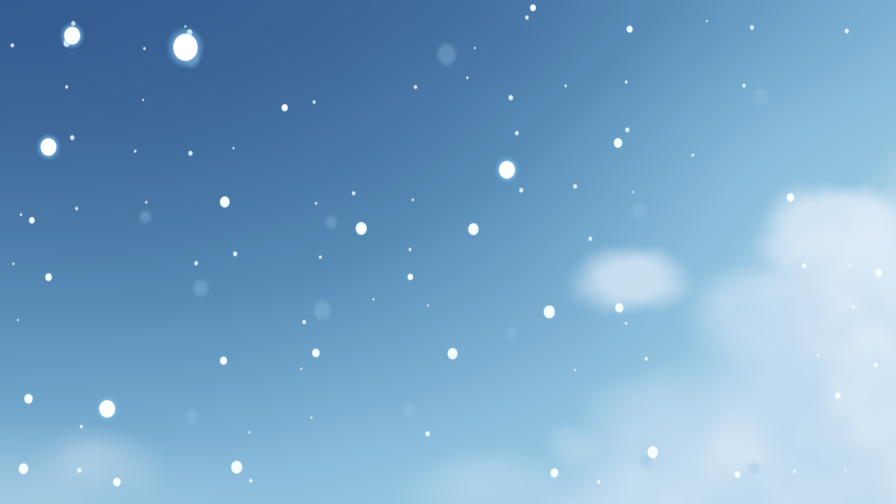
Give the GLSL for this background, as a WebGL 1 fragment shader.

```glsl
precision highp float;

uniform vec2 u_resolution;

const vec3 NAVY = vec3(0.205, 0.355, 0.56);
const vec3 AZURE = vec3(0.38, 0.60, 0.76);
const vec3 PALE_BLUE = vec3(0.58, 0.77, 0.88);
const vec3 CLOUD_SHADE = vec3(0.73, 0.84, 0.93);
const vec3 CLOUD_LIGHT = vec3(0.87, 0.925, 0.975);
const vec3 SNOW = vec3(0.96, 1.0, 1.0);
const vec3 HALO = vec3(0.48, 0.75, 0.93);

float hash(vec2 p, float seed) {
  vec3 q = fract(vec3(p.xyx) * 0.1031 + seed * 0.137);
  q += dot(q, q.yzx + 33.33);
  return fract((q.x + q.y) * q.z);
}

float noise(vec2 p, float seed) {
  vec2 i = floor(p);
  vec2 f = fract(p);
  f = f * f * (3.0 - 2.0 * f);
  float low = mix(hash(i, seed), hash(i + vec2(1.0, 0.0), seed), f.x);
  float high = mix(hash(i + vec2(0.0, 1.0), seed), hash(i + 1.0, seed), f.x);
  return mix(low, high, f.y);
}

float fbm(vec2 p, float seed) {
  float sum = 0.0;
  float weight = 0.5;
  for (int i = 0; i < 4; i++) {
    sum += weight * noise(p, seed);
    p = p * 2.03 + 7.1;
    weight *= 0.5;
  }
  return sum;
}

vec3 sky(vec2 uv) {
  float light = 0.65 * uv.x * uv.x + 0.8 * pow(1.0 - uv.y, 1.4) - 0.03;
  vec2 glow = (uv - vec2(0.88, 0.65)) / vec2(0.25, 0.3);
  light += 0.17 * exp(-dot(glow, glow));
  vec3 color = mix(NAVY, AZURE, smoothstep(-0.12, 0.58, light));
  return mix(color, PALE_BLUE, smoothstep(0.35, 0.95, light));
}

// Soft ellipse, 1 inside and 0 outside
float puff(vec2 p, vec2 center, vec2 radii, float softness) {
  float d = length((p - center) / radii);
  return 1.0 - smoothstep(1.0 - softness, 1.0 + softness, d);
}

float cover(float a, float b) {
  return 1.0 - (1.0 - a) * (1.0 - b);
}

float cloudBank(vec2 p) {
  float below = dot(p - vec2(1.39, 0.34), vec2(0.683, -0.73));
  float bank = 0.85 * smoothstep(-0.03, 0.17, below);
  bank = cover(bank, 0.9 * puff(p, vec2(1.67, 0.545), vec2(0.13, 0.085), 0.3));
  bank = cover(bank, 0.8 * puff(p, vec2(1.74, 0.43), vec2(0.21, 0.14), 0.5));
  bank = cover(bank, 0.65 * puff(p, vec2(1.53, 0.375), vec2(0.14, 0.085), 0.5));
  return cover(bank, 0.4 * puff(p, vec2(1.27, 0.17), vec2(0.09, 0.075), 0.6));
}

float wisps(vec2 p) {
  float mist = 0.75 * puff(p, vec2(1.243, 0.44), vec2(0.094, 0.045), 0.5);
  mist = cover(mist, 0.4 * puff(p, vec2(1.14, 0.11), vec2(0.04, 0.035), 0.8));
  mist = cover(mist, 0.35 * puff(p, vec2(0.98, 0.03), vec2(0.13, 0.05), 0.8));
  mist = cover(mist, 0.35 * puff(p, vec2(0.2, 0.08), vec2(0.085, 0.05), 0.8));
  return cover(mist, 0.3 * puff(p, vec2(0.05, 0.0), vec2(0.3, 0.1), 0.9));
}

// One jittered flake per occupied grid cell
float snowLayer(vec2 p, float cell, vec2 sizes, float share, float blur, float seed) {
  vec2 id = floor(p / cell);
  vec2 jitter = vec2(hash(id, seed), hash(id, seed + 3.0));
  vec2 center = (id + 0.2 + 0.6 * jitter) * cell;
  float pick = hash(id, seed + 5.0);
  float radius = mix(sizes.x, sizes.y, pow(hash(id, seed + 8.0), 2.0));
  float d = length((p - center) * vec2(1.08, 0.94)) - radius;
  return step(pick, share) * (1.0 - smoothstep(-blur, blur, d));
}

// Bright flakes spaced along an uneven ring
vec3 addGlowingFlakes(vec3 color, vec2 p, float pixel) {
  for (int i = 0; i < 5; i++) {
    float t = float(i) - 2.0;
    vec4 powers = vec4(t, t * t, t * t * t, t * t * t * t);
    float angle = 2.321 + dot(powers, vec4(0.335, 0.0375, 0.171, -0.02));
    float reach = 0.45 + dot(powers, vec4(0.0424, -0.1476, -0.0159, 0.0411));
    vec2 center = vec2(0.45, 0.6) + reach * vec2(cos(angle), sin(angle));
    float radius = 0.0165 + 0.009 * exp(-4.0 * (t + 1.0) * (t + 1.0));
    float d = length((p - center) * vec2(1.05, 0.95));
    color = mix(color, HALO, 0.7 * (1.0 - smoothstep(radius * 0.8, radius * 1.7, d)));
    color = mix(color, vec3(1.0), 1.0 - smoothstep(-pixel, pixel, d - radius));
  }
  return color;
}

void main() {
  vec2 uv = gl_FragCoord.xy / u_resolution;
  vec2 p = gl_FragCoord.xy / u_resolution.y;
  float pixel = 1.0 / u_resolution.y;

  // Sky and clouds
  vec3 color = sky(uv) + 0.03 * (fbm(p * vec2(2.0, 3.0), 2.0) - 0.47);
  vec2 drift = vec2(fbm(p * 6.0, 4.0), fbm(p * 6.0, 9.0)) - 0.47;
  vec2 q = p + 0.07 * drift;
  float shade = smoothstep(0.32, 0.68, fbm(p * 4.0, 6.0) + 0.25 * (uv.y - 0.1));
  vec3 cloudColor = mix(CLOUD_SHADE, CLOUD_LIGHT, 0.35 + 0.65 * shade);
  color = mix(color, cloudColor, cover(cloudBank(q), wisps(q)));

  // Blurred distant flakes, then two sharp layers
  color = mix(color, PALE_BLUE, 0.35 * snowLayer(p, 0.24, vec2(0.011, 0.02), 0.4, 0.007, 21.0));
  for (int i = 0; i < 2; i++) {
    float near = float(i);
    vec2 sizes = mix(vec2(0.002, 0.005), vec2(0.006, 0.012), near);
    float flakes = snowLayer(p, mix(0.11, 0.17, near), sizes, 0.45, pixel, 31.0 + 17.0 * near);
    color = mix(color, SNOW, flakes * mix(0.85, 1.0, near));
  }

  gl_FragColor = vec4(addGlowingFlakes(color, p, pixel), 1.0);
}
```
